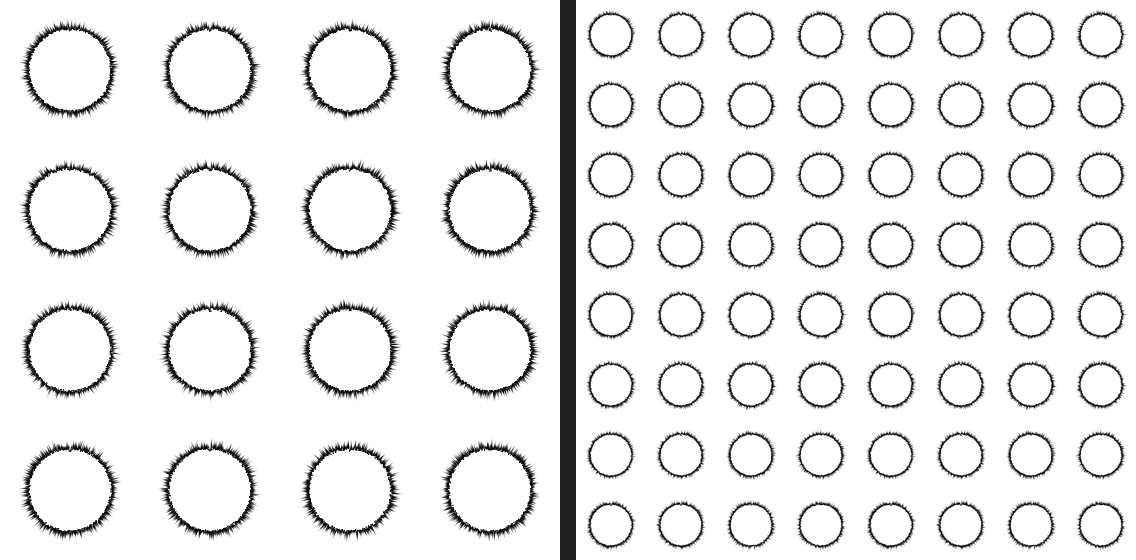
Left: one tile. Right: repeated 2 by 2.
Give the GLSL for this pattern, as a three.js fragment shader.

```glsl
// Four by four rings of black bristles on white, each ring with its own hairs.
// Angular cells around every centre hold one tapered, fading hair each;
// four offset layers of cells are overlaid to build up the dark inner rim.

varying vec2 vUv;

const float TAU = 6.2831853;
const float REPEATS = 4.0;
const float HAIRS = 112.0; // per layer, whole so that the ring closes

vec3 hash3(vec3 p) {
  p = fract(p * vec3(0.1031, 0.1030, 0.0973) + 0.137);
  p += dot(p, p.yxz + 33.33);
  return fract((p.xxy + p.yxx) * p.zyx);
}

// Ink of one layer of hairs; turn runs 0 to 1 clockwise from the top
float hairLayer(float turn, float r, float layer, vec2 cell, float pixel) {
  float a = turn * HAIRS + layer * 0.27;
  float id = mod(floor(a), HAIRS);
  vec3 seed = vec3(id, layer * 17.0 + cell.x * 5.0, cell.y * 7.0 + 3.0);
  vec3 shape = hash3(seed);
  vec3 pose = hash3(seed + vec3(41.0, 13.0, 29.0));

  // Uneven root, with a small notch at the top of the ring
  float root = 0.281 + 0.019 * shape.x - 0.012 * step(id, 0.5);
  float len = 0.026 + 0.058 * shape.y * shape.y;
  float t = (r - root) / len;
  if (t < 0.0 || t > 1.0) return 0.0;

  // Spindle: pointed at the root, widest near it, thin at the tip
  float arc = TAU * r / HAIRS;
  float halfWidth = (0.30 + 0.14 * shape.z) * min(1.15 * (1.0 - t), 6.0 * t) * arc;
  float lean = (pose.x - 0.5) * 0.7 * t;
  float d = (fract(a) - 0.5 - lean) * arc;

  // Share of the pixel that the hair covers
  float cover = clamp(0.5 + (d + halfWidth) / pixel, 0.0, 1.0)
              - clamp(0.5 + (d - halfWidth) / pixel, 0.0, 1.0);
  return cover * (1.0 - t * t) * mix(0.75, 1.0, pose.y);
}

void main() {
  vec2 grid = vUv * REPEATS;
  vec2 cell = mod(floor(grid), REPEATS);
  vec2 p = fract(grid) - 0.5;
  float pixel = max(fwidth(grid.x), 0.0005);

  float r = length(p);
  float turn = fract(atan(p.x, p.y + 1e-6) / TAU);

  // Overlay the layers as translucent ink
  float paper = 1.0;
  for (int i = 0; i < 4; i++) {
    paper *= 1.0 - hairLayer(turn, r, float(i), cell, pixel);
  }
  gl_FragColor = vec4(vec3(paper), 1.0);
}
```
